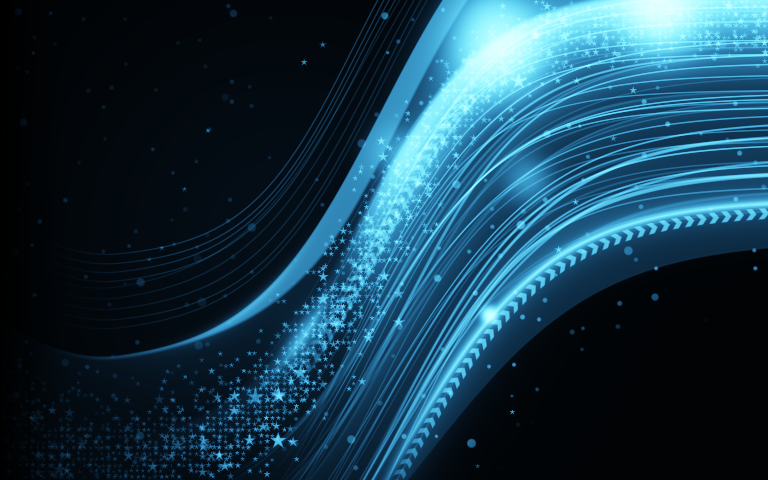
Give the GLSL for this background, as a WebGL 1 fragment shader.

```glsl
precision highp float;
uniform vec2 u_resolution;

float hash(vec2 p) {
  return fract(sin(dot(p, vec2(127.1, 311.7))) * 43758.5);
}

// Signed distance to an S-shaped sweep: q = (low end, high end, centre x, steepness)
float sweep(vec2 p, vec4 q) {
  float e = 1.0 / (1.0 + exp(-q.w * (p.x - q.z)));
  float lift = max(0.25 - p.x, 0.0);
  float height = mix(q.x, q.y, e) + 1.5 * lift * lift;
  float slope = (q.y - q.x) * q.w * e * (1.0 - e) - 3.0 * lift;
  return (p.y - height) / sqrt(1.0 + slope * slope);
}

float line(float d, float width, float aa) {
  return smoothstep(width + aa, max(width - aa, 0.0), abs(d));
}

float star(vec2 p, float radius) {
  float a = mod(atan(p.x, p.y) + 0.6283, 1.2566) - 0.6283;
  return dot(length(p) * vec2(cos(a), abs(sin(a))) - vec2(radius, 0.0), vec2(0.327, 0.945));
}

float glow(vec2 p, vec2 centre, float radius) {
  vec2 d = (p - centre) / radius;
  return exp(-dot(d, d));
}

// Row of arrow marks in a strip of the given half width
float chevrons(float along, float across, float halfWidth) {
  float v = fract((along + abs(across) * 0.8) / 0.026);
  float mark = smoothstep(0.1, 0.3, v) * smoothstep(0.75, 0.55, v);
  return mark * smoothstep(halfWidth, halfWidth * 0.7, abs(across));
}

void main() {
  vec2 p = gl_FragCoord.xy / u_resolution.y;
  float aa = 1.0 / u_resolution.y;

  vec4 outer = vec4(0.24, 1.3, 0.795, 7.3);
  vec4 core = vec4(0.05, 1.0, 0.767, 7.7);
  vec4 lower = vec4(-0.6, 0.585, 0.8, 6.0);
  float dOuter = sweep(p, outer);
  float dCore = sweep(p, core);
  float dLower = sweep(p, lower);
  float dRim = sweep(p, vec4(-0.4, 0.5, 0.89, 5.6));
  float right = smoothstep(0.45, 1.25, p.x);

  // Dark backdrop and the veil inside the wave
  float inside = smoothstep(aa, -aa, dOuter) * smoothstep(-aa, aa, dRim);
  float light = 0.012 + 0.05 * glow(p, vec2(0.6, 0.5), 0.45);
  light += inside * (0.02 + 0.15 * right);
  light += 0.1 * right * smoothstep(-aa, aa, dLower) * exp(-max(dLower, 0.0) / 0.1);
  light += 0.06 * smoothstep(0.8, 1.3, p.x) * line(dRim, 0.001, aa);

  // Outer ribbon, tapering to the lower left
  float taper = mix(0.006, 0.045, smoothstep(0.35, 0.75, p.x));
  float ribbon = smoothstep(aa, -aa, dOuter) * smoothstep(-taper - 0.004, -taper + 0.004, dOuter);
  light += ribbon * 0.65 * smoothstep(0.08, 0.55, p.x);
  light += 0.6 * exp(-abs(dOuter + 0.005) / 0.007) * glow(p, vec2(0.52, 0.36), 0.14);
  light += 0.1 * smoothstep(aa, -aa, dOuter) * exp(dOuter / 0.07) * smoothstep(0.0, 0.5, p.x);

  // Bright core band
  float band = smoothstep(0.03, 0.012, dCore) * exp(-max(-dCore, 0.0) / 0.04);
  light += band * (2.4 * smoothstep(0.7, 0.88, p.x) + 0.12 * smoothstep(0.2, 0.7, p.x));
  light += 0.9 * smoothstep(0.7, 1.1, p.x) * exp(-dCore * dCore / 0.008);
  light += 1.5 * exp(-abs(dCore) / 0.014) * glow(p, vec2(0.62, 0.31), 0.07);
  light += 0.9 * smoothstep(0.55, 0.8, p.x) * smoothstep(1.1, 0.9, p.x)
    * chevrons(dot(p, vec2(0.5, 0.86)), dCore + 0.035, 0.018);

  // Strands flowing between the core and the lower edge
  for (int i = 0; i < 46; i++) {
    float n = float(i);
    float a = hash(vec2(n, 1.0));
    float b = hash(vec2(n, 2.0));
    float c = hash(vec2(n, 3.0));
    vec4 path = mix(core, lower, (n + a) / 47.0);
    path += vec4(0.1, 0.07, 0.14, 2.0) * (vec4(a, b, c, fract(a + b)) - 0.5);
    float fade = smoothstep(0.3 + 0.3 * b, 1.15, p.x);
    float d = sweep(p, path);
    float width = 0.0005 + 0.0035 * c * c * (0.5 + 0.5 * sin(4.0 * p.x + 6.0 * a));
    light += line(d, width, aa) * fade * mix(0.2, 1.5, b * b);
    light += 0.12 * step(0.75, c) * fade * smoothstep(aa, -aa, d) * exp(min(d, 0.0) / 0.035);
  }

  // Faint threads to the left of the wave
  for (int i = 0; i < 9; i++) {
    float n = float(i);
    float a = hash(vec2(n, 7.0));
    vec4 path = vec4(0.3 + 0.02 * n, 1.35, 0.79 - 0.01 * n + 0.03 * a, 7.0 + 2.0 * a);
    light += line(sweep(p, path), 0.0006, aa) * (0.08 + 0.2 * a) * smoothstep(0.05, 0.5, p.x);
  }

  // Lower bright edge with its arrow marks
  float edgeFade = smoothstep(0.74, 1.0, p.x);
  light += edgeFade * (2.6 * exp(-abs(dLower) / 0.005) + 0.4 * exp(-abs(dLower) / 0.025));
  light += edgeFade * 1.2 * line(sweep(p, lower + vec4(0.0, 0.06, -0.01, 0.0)), 0.004, aa);
  vec2 arc = p - vec2(1.55, -0.25);
  light += edgeFade * 1.3 * chevrons(-0.8 * atan(arc.y, arc.x), dLower + 0.02, 0.013);

  // Stars and sparkle along the core
  for (int i = 0; i < 4; i++) {
    float n = float(i);
    float scale = 20.0 * pow(1.6, n);
    vec2 cell = floor(p * scale);
    vec2 jitter = vec2(hash(cell + n * 17.0), hash(cell + n * 31.0 + 5.0));
    vec2 centre = (cell + 0.35 + 0.3 * jitter) / scale;
    float off = (sweep(centre, core) + 0.03) / mix(0.1, 0.06, smoothstep(0.3, 0.7, p.x));
    float present = step(hash(cell + n * 7.0 + 3.0), (0.25 + 0.2 * n) * exp(-off * off));
    float shape = smoothstep(aa, -aa, star(p - centre, (0.2 + 0.15 * jitter.x) / scale));
    light += present * shape * mix(0.15, 1.5, smoothstep(0.15, 0.85, p.x)) * (0.4 + jitter.y);
  }

  // Loose round specks
  for (int i = 0; i < 2; i++) {
    float n = float(i);
    float scale = 20.0 - 11.0 * n;
    vec2 cell = floor(p * scale);
    vec2 jitter = vec2(hash(cell + 11.0 + n), hash(cell + 23.0 + n));
    float radius = 0.003 + 0.002 * jitter.x + 0.004 * n;
    float speck = smoothstep(aa, -aa, length(p - (cell + 0.15 + 0.7 * jitter) / scale) - radius);
    float present = step(hash(cell + 41.0 + n), 0.32 - 0.1 * n) * smoothstep(-0.15, 0.0, dRim);
    light += speck * present * (0.12 + 0.5 * smoothstep(0.5, 1.0, p.x)) * (0.5 + jitter.y);
  }

  // Flares
  light += 4.0 * glow(p, vec2(1.04, 0.9), 0.08) + 5.0 * glow(p, vec2(1.375, 0.98), 0.07);
  light += 0.8 * glow(p, vec2(1.02, 0.97), 0.06) + 0.7 * glow(p, vec2(1.1, 0.625), 0.045);
  light += 5.0 * glow(p, vec2(1.02, 0.344), 0.014) + 0.8 * glow(p, vec2(0.83, 0.68), 0.05);

  // Exposure turns light into navy, blue, cyan, then white
  light *= smoothstep(-0.02, 0.15, p.x);
  gl_FragColor = vec4(1.0 - exp(-light * vec3(0.25, 0.9, 1.5)), 1.0);
}
```
